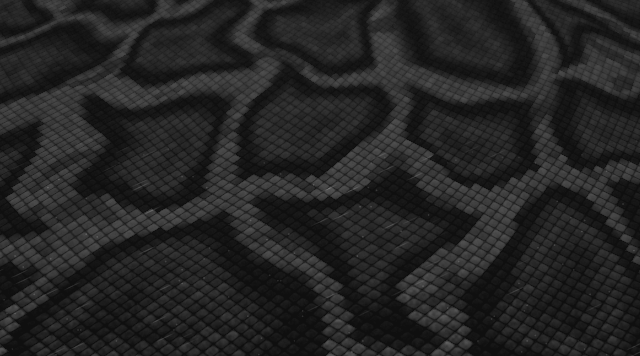
Give the GLSL for this texture, as a Shadertoy shader.

```glsl
// Dark snakeskin with blotches and diamond scales, receding out of focus.

float hash(vec2 p) {
    vec3 q = fract(vec3(p.xyx) * 0.1031);
    q += dot(q, q.yzx + 33.33);
    return fract((q.x + q.y) * q.z);
}

vec2 hash2(vec2 p) {
    return vec2(hash(p), hash(p + 57.3));
}

float noise(vec2 p) {
    vec2 i = floor(p), f = fract(p);
    f = f * f * (3.0 - 2.0 * f);
    vec2 e = vec2(1.0, 0.0);
    return mix(mix(hash(i), hash(i + e), f.x),
               mix(hash(i + e.yx), hash(i + e.xx), f.x), f.y);
}

// Distance from the nearest border between jittered cells
float borderDistance(vec2 p) {
    vec2 base = floor(p), nearest = vec2(0.0);
    float best = 9.0;
    for (int j = -1; j <= 1; j++)
    for (int i = -1; i <= 1; i++) {
        vec2 cell = base + vec2(i, j);
        vec2 toSeed = cell + 0.15 + 0.7 * hash2(cell + 11.0) - p;
        float d = dot(toSeed, toSeed);
        if (d < best) { best = d; nearest = toSeed; }
    }
    float border = 9.0;
    for (int j = -2; j <= 2; j++)
    for (int i = -2; i <= 2; i++) {
        vec2 cell = base + vec2(i, j);
        vec2 toSeed = cell + 0.15 + 0.7 * hash2(cell + 11.0) - p;
        vec2 between = toSeed - nearest;
        if (dot(between, between) > 0.0001)
            border = min(border, dot(0.5 * (toSeed + nearest), normalize(between)));
    }
    return border;
}

// Skin tone: pale bands, black rims, grey blotches with dark cores
float skinTone(vec2 skin, float blur) {
    vec2 p = skin * vec2(2.8, 3.7) + vec2(3.4, 6.2);
    p += 0.45 * (vec2(noise(p * 2.3), noise(p * 2.3 + 19.0)) - 0.5);
    float d = borderDistance(p) - 0.035 - 0.13 * noise(p * 1.6 + 7.0);
    float pale = 0.235 + 0.03 * noise(p * 4.0);
    float inner = mix(0.175, 0.12, smoothstep(0.22, 0.42, d));
    float tone = mix(pale, 0.083, smoothstep(-blur, blur, d));
    tone = mix(tone, inner, smoothstep(0.08, 0.17 + blur, d));
    // Stray dark flecks inside the pale bands
    float fleck = smoothstep(0.7, 0.82, noise(p * 6.0 + 31.0));
    return mix(tone, 0.12, 0.6 * fleck * step(d, 0.0));
}

void mainImage(out vec4 fragColor, in vec2 fragCoord) {
    vec2 p = fragCoord / iResolution.y;
    float far = smoothstep(0.45, 1.0, p.y);
    float near = smoothstep(0.4, 0.0, p.y);

    // Receding skin surface, slightly tilted and uneven
    float depth = 1.85 - p.y;
    vec2 skin = vec2((p.x - 0.9) / depth, -log(depth));
    skin.y -= 0.12 * skin.x;
    skin += 0.03 * vec2(noise(skin * 4.0), noise(skin * 4.0 + 9.0));

    // Diamond lattice of scales
    vec2 scaleSize = vec2(0.028, 0.02);
    vec2 s = skin / scaleSize;
    vec2 lattice = vec2(s.x + s.y, s.x - s.y);
    vec2 id = floor(lattice);
    vec2 f = lattice - id - 0.5;
    vec2 c = id + 0.5;
    vec2 centre = 0.5 * vec2(c.x + c.y, c.x - c.y) * scaleSize;

    // Tone follows whole scales, which makes the blotch edges jagged
    vec2 toneAt = mix(skin, centre, 0.8 - 0.5 * far);
    float tone = skinTone(toneAt, 0.022 + 0.035 * far);
    tone *= 1.0 + (hash(id) - 0.5) * (0.2 + 0.2 * near);

    // Rounded scale with a dark seam, lit from above
    float edge = pow(dot(f * f, f * f), 0.25);
    float soft = 0.1 + 0.14 * far;
    float seam = smoothstep(0.44 - soft, 0.44 + soft, edge);
    tone *= 1.05 - seam * mix(0.48 + 0.12 * near, 0.2, far);
    tone *= 1.0 + (f.x - f.y) * mix(0.15 + 0.25 * near, 0.04, far);

    // Rough surface and fine grain
    tone *= 1.0 + (noise(p * 110.0) - 0.5) * (0.12 + 0.3 * near);
    tone += (noise(p * 290.0) - 0.5) * 0.022;

    // Thin slanted scratches and bright specks near the focus
    vec2 g = mat2(0.9, -0.43, 0.43, 0.9) * p * vec2(17.0, 95.0);
    vec2 gf = fract(g);
    float scratch = step(0.95, hash(floor(g))) * smoothstep(0.3, 0.0, abs(gf.y - 0.5));
    scratch *= 4.0 * gf.x * (1.0 - gf.x) * smoothstep(0.45, 0.75, noise(p * 5.0 + 3.0));
    vec2 dust = p * 130.0;
    float speck = step(0.994, hash(floor(dust))) * smoothstep(0.5, 0.1, length(fract(dust) - 0.5));
    tone += (0.15 * scratch + 0.13 * speck) * smoothstep(0.68, 0.45, p.y);

    // Lifted blacks and a gentle falloff to the lower corners
    tone *= 1.0 - 0.12 * near - 0.08 * abs(p.x - 0.9);
    fragColor = vec4(vec3(max(tone, 0.06)), 1.0);
}
```
